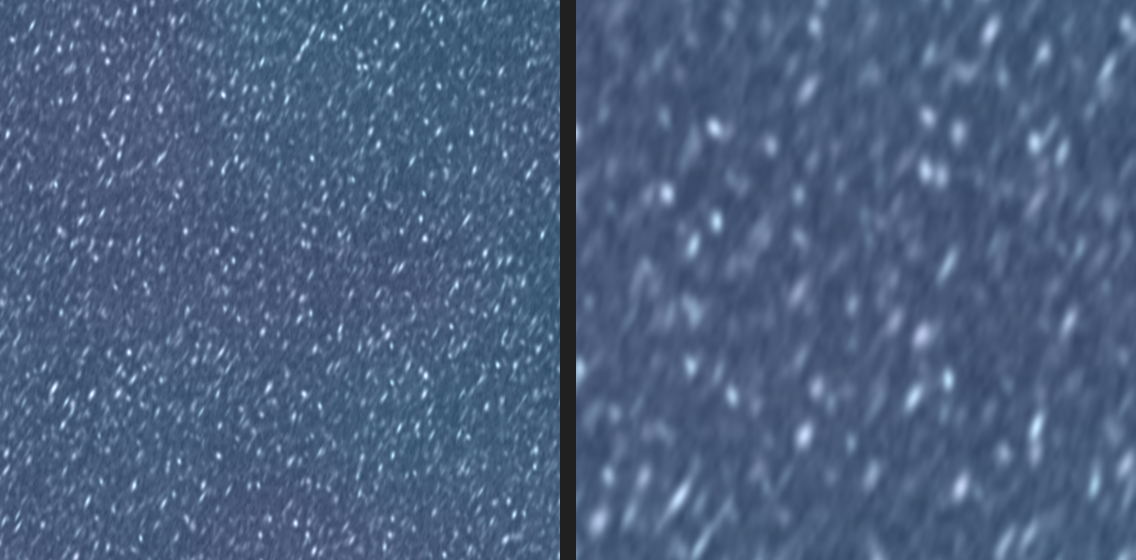
Left: the whole. Right: its middle third, enlarged.
A three.js fragment shader for this texture:

```glsl
varying vec2 vUv;

#define BASE_COLOR vec3(0.262, 0.342, 0.455)
#define TEAL_TINT vec3(-0.020, 0.014, 0.010)
#define MAUVE_TINT vec3(0.014, -0.012, 0.004)
#define BRIGHT_CELLS vec2(42.0, 30.0)
#define DIM_CELLS vec2(75.0, 48.0)
#define FLECK_RADIUS vec2(0.0043, 0.0076)
#define BRIGHT_DENSITY 0.70
#define DIM_DENSITY 0.85
#define LEAN 0.18
#define GRAIN_CELLS vec2(190.0, 95.0)
#define GRAIN_STRENGTH 0.11

// Sine-free hashes
float hash1(vec2 p) {
  vec3 q = fract(p.xyx * 0.1031);
  q += dot(q, q.yzx + 33.33);
  return fract((q.x + q.y) * q.z);
}

vec3 hash3(vec2 p) {
  vec3 q = fract(p.xyx * vec3(0.1031, 0.1030, 0.0973));
  q += dot(q, q.yxz + 33.33);
  return fract((q.xxy + q.yzz) * q.zyx);
}

float valueNoise(vec2 p) {
  vec2 cell = floor(p);
  vec2 f = fract(p);
  f = f * f * (3.0 - 2.0 * f);
  float low = mix(hash1(cell), hash1(cell + vec2(1.0, 0.0)), f.x);
  float high = mix(hash1(cell + vec2(0.0, 1.0)), hash1(cell + 1.0), f.x);
  return mix(low, high, f.y);
}

// Soft oval with a faint dark rim
float fleckShape(vec2 offset, vec2 radius, float lean) {
  vec2 q = vec2(offset.x - lean * offset.y, offset.y) / radius;
  float d2 = dot(q, q);
  return exp(-d2) - 0.10 * exp(-0.4 * d2);
}

// Jittered flecks, one per grid cell; strength runs from faint to strong
vec3 fleckLayer(vec2 uv, vec2 cells, float density, vec2 strength, float seed) {
  vec2 home = floor(uv * cells);
  vec3 light = vec3(0.0);
  for (int y = -1; y <= 1; y++) {
    for (int x = -1; x <= 1; x++) {
      vec2 cell = home + vec2(float(x), float(y));
      vec3 place = hash3(cell + seed);
      vec3 look = hash3(cell + seed + 57.0);
      vec2 center = (cell + place.xy) / cells;
      float cluster = 0.45 * (valueNoise(center * 9.0 + seed) - 0.5);
      float present = step(place.z, density + cluster);
      vec2 radius = FLECK_RADIUS * mix(vec2(0.8, 0.75), vec2(1.15, 1.3), look.xy);
      float lean = LEAN + 0.7 * (look.y - 0.5);
      float power = mix(strength.x, strength.y, look.z * look.z);
      vec3 hue = mix(vec3(0.90, 1.05, 1.02), vec3(1.03, 0.99, 1.03), look.x);
      light += present * power * hue * fleckShape(uv - center, radius, lean);
    }
  }
  return light;
}

void main() {
  vec2 uv = vUv;

  // Broad drift from mauve at lower left to teal at right
  float drift = valueNoise(uv * 4.0 + 11.0) - 0.5;
  float teal = smoothstep(0.0, 1.0, 0.1 + 0.55 * uv.x + 0.25 * uv.y + 0.7 * drift);
  vec3 color = BASE_COLOR + mix(MAUVE_TINT, TEAL_TINT, teal);
  color += 0.025 * (valueNoise(uv * 7.0 + 31.0) - 0.5);

  // Fine upright grain
  vec2 leaned = vec2(uv.x - LEAN * uv.y, uv.y);
  float grain = 0.65 * valueNoise(leaned * GRAIN_CELLS + 5.0)
              + 0.35 * valueNoise(leaned * GRAIN_CELLS * 1.7 + 83.0) - 0.5;
  color += GRAIN_STRENGTH * grain;

  // Faint and bright flecks
  color += fleckLayer(uv, DIM_CELLS, DIM_DENSITY, vec2(0.04, 0.20), 19.0);
  color += fleckLayer(uv, BRIGHT_CELLS, BRIGHT_DENSITY, vec2(0.12, 0.62), 203.0);

  gl_FragColor = vec4(clamp(color, 0.0, 1.0), 1.0);
}
```
